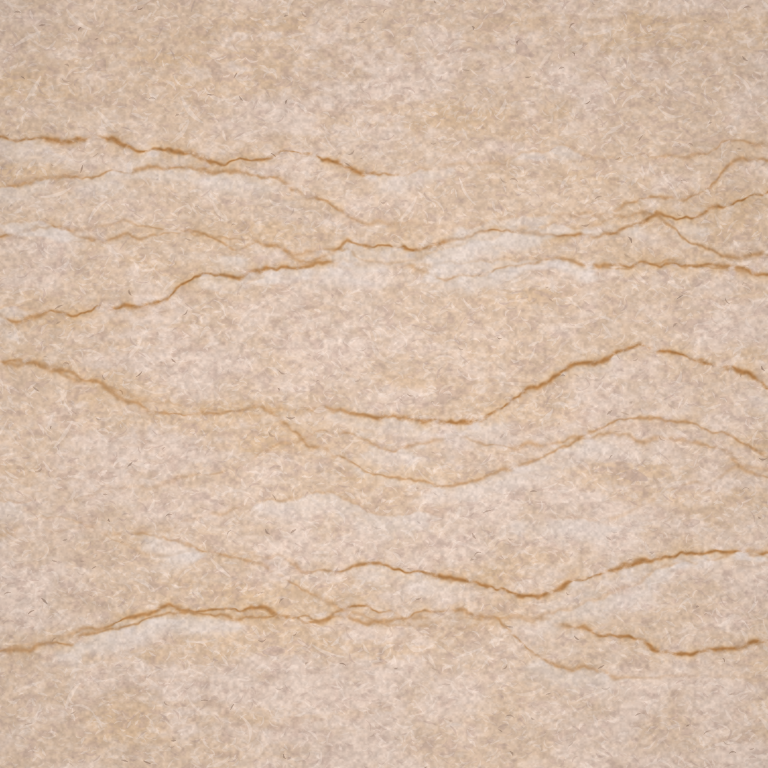
Write a Shadertoy shader that draws this texture.

```glsl
#define VEIN_ROWS 7
#define VEIN_BASE 0.18
#define VEIN_SPACING 0.108
#define VEIN_WANDER 0.10
#define VEIN_WIDTH 0.0027
#define BRANCH_SPREAD 0.17
#define FLECK_LAYERS 5
#define FLECK_CONTRAST 0.55
#define GRAIN_CONTRAST 0.105
#define VIGNETTE 0.17

const vec3 TAN = vec3(0.852, 0.745, 0.652);
const vec3 ROSE = vec3(0.862, 0.772, 0.712);
const vec3 GOLD = vec3(0.835, 0.690, 0.525);
const vec3 BROWN = vec3(0.680, 0.485, 0.300);
const vec3 CHALK = vec3(0.890, 0.835, 0.805);
const vec3 SHELL = vec3(0.930, 0.855, 0.805);
const vec3 UMBER = vec3(0.560, 0.460, 0.400);
const vec3 MAUVE = vec3(0.765, 0.660, 0.610);

vec3 hash3(vec2 p) {
    vec3 q = fract(p.xyx * vec3(0.1031, 0.1030, 0.0973));
    q += dot(q, q.yxz + 33.33);
    return fract((q.xxy + q.yzz) * q.zyx);
}

float noise(vec2 p) {
    vec2 i = floor(p), f = fract(p);
    f = f * f * (3.0 - 2.0 * f);
    return mix(mix(hash3(i).x, hash3(i + vec2(1, 0)).x, f.x),
               mix(hash3(i + vec2(0, 1)).x, hash3(i + vec2(1, 1)).x, f.x), f.y);
}

float fbm(vec2 p) {
    float sum = 0.0, amp = 0.533;
    for (int i = 0; i < 4; i++) {
        sum += amp * noise(p);
        p = mat2(1.6, 1.2, -1.2, 1.6) * p + 7.3;
        amp *= 0.5;
    }
    return sum;
}

// Height of a vein; its branch splits off and rejoins along the way
float veinHeight(float x, float row, float branch) {
    float seed = row * 17.0 + 3.0;
    float y = VEIN_BASE + row * VEIN_SPACING;
    y += VEIN_WANDER * (noise(vec2(x * 3.4 + row * 5.7, seed)) - 0.5);
    y += 0.045 * (fbm(vec2(x * 10.0, seed + 5.0 + 4.0 * branch)) - 0.5);
    y -= 0.030 * abs(noise(vec2(x * 10.0, seed + 9.0)) - 0.5);
    y += 0.007 * (noise(vec2(x * 55.0, seed + branch)) - 0.5);
    float split = max(0.0, noise(vec2(x * 4.0 + 2.0, seed + 11.0)) - 0.42);
    return y - branch * BRANCH_SPREAD * split;
}

// Signed distance to a vein, corrected for its slope
float veinDistance(vec2 p, float row, float branch) {
    float y = veinHeight(p.x, row, branch);
    float slope = (veinHeight(p.x + 0.004, row, branch) - y) / 0.004;
    return (p.y - y) / sqrt(1.0 + slope * slope);
}

// Coverage of slightly bent strokes, one per cell
float flecks(vec2 p, float cells, float halfLength, float width, float density, float seed) {
    float px = 0.7 / iResolution.y, cover = 0.0;
    vec2 home = floor(p * cells);
    for (int k = 0; k < 9; k++) {
        vec2 cell = home + vec2(k % 3 - 1, k / 3 - 1);
        vec3 a = hash3(cell + seed), b = hash3(cell + seed + 71.0);
        vec2 q = p - (cell + a.xy) / cells;
        float angle = (a.z - 0.5) * 3.14 * mix(0.3, 0.9, b.z);
        float c = cos(angle), s = sin(angle);
        q = vec2(c * q.x + s * q.y, c * q.y - s * q.x);
        float reach = halfLength * mix(0.3, 1.0, b.x);
        q.y += (b.y - 0.5) * 0.8 * q.x * q.x / reach;
        float taper = width * mix(0.6, 1.3, a.x) * (1.0 - 0.6 * min(1.0, abs(q.x) / reach));
        float d = length(vec2(max(abs(q.x) - reach, 0.0), q.y)) - taper;
        float ink = (1.0 - smoothstep(-px, px, d)) * step(fract(b.x * 7.0 + a.z), density);
        cover = max(cover, ink * mix(0.25, 1.0, b.z));
    }
    return cover;
}

void mainImage(out vec4 fragColor, in vec2 fragCoord) {
    vec2 p = fragCoord / iResolution.y;

    // Cloudy bed with faint level streaks and sandy speckle
    float cloud = fbm(p * vec2(4.5, 9.0) + 4.0);
    float mottle = fbm(p * vec2(26.0, 42.0));
    float speckle = fbm(p * vec2(75.0, 110.0) + 17.0);
    vec3 color = mix(TAN, ROSE, smoothstep(0.28, 0.66, cloud + 0.7 * (mottle - 0.5)));
    float streak = smoothstep(0.50, 0.76, fbm(p * vec2(6.0, 26.0) + 31.0) + 0.3 * (speckle - 0.5));
    color = mix(color, GOLD, 0.38 * streak);
    color = mix(color, MAUVE, 0.50 * smoothstep(0.50, 0.78, speckle));
    color = mix(color, SHELL, 0.30 * smoothstep(0.48, 0.25, speckle));

    // Fossil fragments, from broad to fine
    for (int i = 0; i < FLECK_LAYERS; i++) {
        float n = float(i), cells = 20.0 + 15.0 * n;
        float pale = flecks(p, cells, 0.42 / cells, 0.0026 - 0.00030 * n, 0.65, 13.0 * n);
        color = mix(color, SHELL, FLECK_CONTRAST * pale);
    }
    color = mix(color, MAUVE, 0.60 * flecks(p, 50.0, 0.008, 0.0015, 0.50, 107.0));
    color = mix(color, MAUVE, 0.60 * flecks(p, 7.0, 0.016, 0.0075, 0.22, 151.0));
    color = mix(color, UMBER, 0.65 * flecks(p, 34.0, 0.005, 0.0012, 0.22, 211.0));

    // Ragged, broken veins with golden stain and chalky pockets beneath
    float patchy = fbm(p * vec2(60.0, 90.0) + 9.0);
    float ragged = noise(p * 150.0 + 41.0) - 0.5;
    for (int i = 0; i < VEIN_ROWS * 2; i++) {
        float row = float(i / 2), branch = float(i % 2);
        float d = veinDistance(p, row, branch) + 0.0030 * ragged;
        float run = noise(vec2(p.x * 3.2 + 8.0, row * 23.0 + branch * 7.0));
        float strength = mix(0.15, 1.0, smoothstep(0.15, 0.60, run)) * (1.0 - 0.45 * branch);
        strength *= row == 2.0 ? 0.40 : 1.0;
        float pocket = smoothstep(0.52, 0.62, fbm(p * vec2(8.0, 17.0) + row * 3.0));
        pocket *= smoothstep(0.0, -0.004, d) * smoothstep(-0.040, -0.012, d);
        color = mix(color, CHALK, 0.55 * pocket);
        float stain = exp(-abs(d) / 0.008) * smoothstep(0.25, 0.70, patchy);
        color = mix(color, GOLD, 0.80 * strength * stain);
        float width = VEIN_WIDTH * mix(0.5, 1.4, noise(vec2(p.x * 26.0, row * 9.0 + branch)));
        float core = exp(-d * d / (width * width)) * smoothstep(0.10, 0.62, patchy);
        color = mix(color, BROWN, strength * core);
    }

    // Fine grain and darker corners
    float grain = noise(p * 210.0) + 0.6 * noise(p * 390.0 + 5.0) - 0.8;
    color *= 1.0 + GRAIN_CONTRAST * grain + 0.07 * (mottle - 0.5);
    vec2 fromCentre = fragCoord / iResolution.xy - vec2(0.5, 0.45);
    color *= 1.015 - VIGNETTE * dot(fromCentre, fromCentre);
    fragColor = vec4(clamp(color, 0.0, 1.0), 1.0);
}
```
